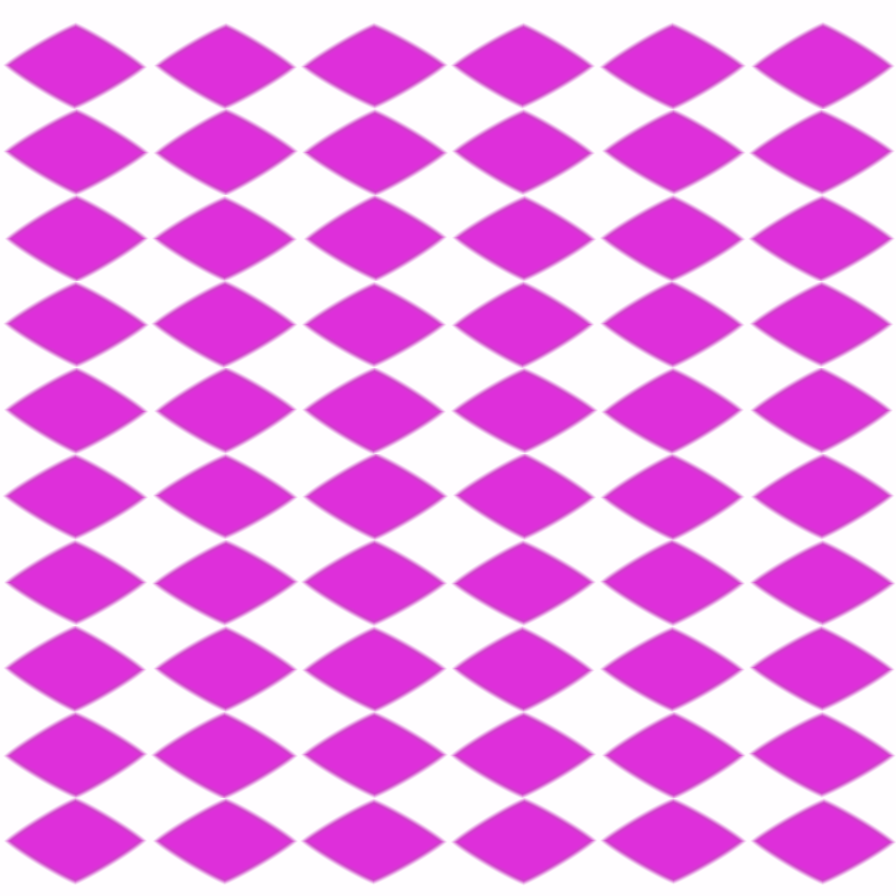
Reproduce this pattern procedurally as a Shadertoy shader.

```glsl
#define GRID vec2(6.0, 10.0)
#define PITCH vec2(0.16667, 0.0961)
#define FIRST_CENTER vec2(0.0846, 0.0612)
#define HALF_SIZE vec2(0.0775, 0.0463)
#define BULGE 1.1
#define SOFTNESS 0.0034
#define RIM_WIDTH 0.0036
#define SHIFT 0.0011
#define SIZE_VARIATION 0.016
#define FILL vec3(0.87, 0.185, 0.855)
#define RIM vec3(0.80, 0.25, 0.78)
#define PAPER vec3(1.0, 0.994, 1.0)

// Two random values in 0..1 per cell
vec2 hash22(vec2 p) {
    vec3 q = fract(p.xyx * vec3(0.1031, 0.1030, 0.0973));
    q += dot(q, q.yzx + 33.33);
    return fract((q.xx + q.yz) * q.zy);
}

// Approximate signed distance to a diamond with slightly convex sides
float diamondDistance(vec2 p, vec2 halfSize) {
    vec2 q = max(abs(p) / halfSize, 1e-4);
    float radius = pow(dot(pow(q, vec2(BULGE)), vec2(1.0)), 1.0 / BULGE);
    vec2 gradient = pow(q / radius, vec2(BULGE - 1.0)) / halfSize;
    return (radius - 1.0) / length(gradient);
}

void mainImage(out vec4 fragColor, in vec2 fragCoord) {
    vec2 uv = fragCoord / iResolution.xy;

    // Nearest diamond in the bounded grid
    vec2 cell = clamp(round((uv - FIRST_CENTER) / PITCH), vec2(0.0), GRID - 1.0);
    vec2 p = uv - FIRST_CENTER - cell * PITCH;

    // Hand-cut irregularity: offset, size and uneven corners
    vec2 shift = hash22(cell + 3.0) - 0.5;
    vec2 stretch = hash22(cell + 41.0) - 0.5;
    vec2 skew = hash22(cell + 87.0) - 0.5;
    p -= 2.0 * SHIFT * shift * vec2(1.0, 0.5);
    p += 0.03 * skew * p.yx;
    vec2 halfSize = HALF_SIZE * (1.0 + 2.0 * SIZE_VARIATION * stretch);

    // Soft edge with a slightly duller rim
    float d = diamondDistance(p, halfSize);
    float aa = max(SOFTNESS, 0.75 / iResolution.y);
    float rim = smoothstep(-RIM_WIDTH - aa, -aa * 0.3, d);
    float coverage = 1.0 - smoothstep(-aa, aa, d);
    vec3 color = mix(PAPER, mix(FILL, RIM, rim), coverage);

    fragColor = vec4(color, 1.0);
}
```
